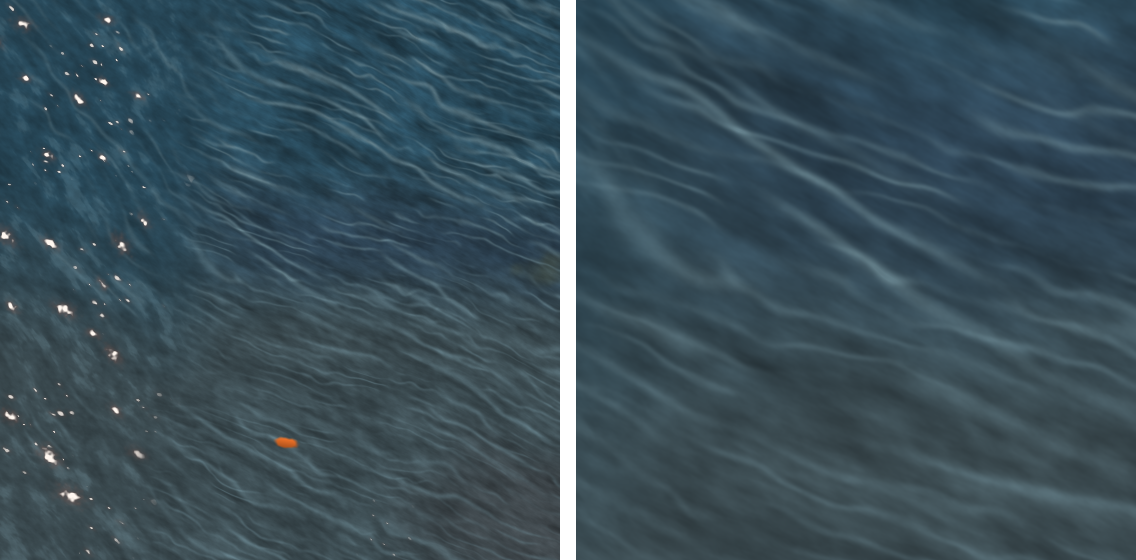
Left: the whole. Right: its middle third, enlarged.
A WebGL 1 fragment shader for this texture:

```glsl
precision highp float;
// Rippled water seen at a slant: deep teal far off, grey shallows nearby.
// Bent, broken wave trains draw the slanting crests; hashed grid cells scatter
// the sun glints on the calmer left side, and an ellipse is a floating leaf.
uniform vec2 u_resolution;

#define CREST_ANGLE 0.47
#define CALM_ANGLE 0.85
#define LONG_WAVES 29.0
#define SHORT_WAVES 54.0
#define LONG_GAIN 0.62
#define SHORT_GAIN 0.48
#define TROUGH_GAIN 0.80
#define GRAIN_GAIN 0.26
#define GLINT_GRID 13.0
#define SPECK_GRID 40.0
#define GLINT_SHARE 0.5
#define SPECK_SHARE 0.42

const vec3 TEAL = vec3(0.150, 0.275, 0.340);
const vec3 NAVY = vec3(0.160, 0.235, 0.305);
const vec3 GREY = vec3(0.230, 0.290, 0.312);
const vec3 BROWN = vec3(0.240, 0.262, 0.278);
const vec3 OLIVE = vec3(0.270, 0.300, 0.240);
const vec3 CREST = vec3(0.410, 0.520, 0.560);
const vec3 HALO = vec3(0.430, 0.330, 0.310);
const vec3 SUN = vec3(1.000, 0.970, 0.940);
const vec3 LEAF = vec3(0.900, 0.430, 0.150);

float hash(vec2 p) {
  return fract(sin(dot(p, vec2(127.1, 311.7))) * 43758.5);
}

float noise(vec2 p) {
  vec2 i = floor(p), f = fract(p);
  f = f * f * (3.0 - 2.0 * f);
  return mix(mix(hash(i), hash(i + vec2(1.0, 0.0)), f.x),
             mix(hash(i + vec2(0.0, 1.0)), hash(i + vec2(1.0, 1.0)), f.x), f.y);
}

float fbm(vec2 p) {
  float sum = 0.0, gain = 0.5;
  for (int i = 0; i < 4; i++) {
    sum += gain * noise(p);
    p = p * 2.03 + 17.3;
    gain *= 0.5;
  }
  return sum / 0.9375;
}

// Axes along and across a line that falls to the right.
vec2 slant(vec2 p, float angle) {
  float c = cos(angle), s = sin(angle);
  return vec2(c * p.x - s * p.y, s * p.x + c * p.y);
}

// Thin parallel crests, bent by noise and broken into pieces along their length.
float waves(vec2 q, float count, float seed) {
  float bend = 1.5 * noise(q * count * vec2(0.22, 0.40) + seed)
             + 0.5 * noise(q * count * vec2(0.80, 0.90) + seed + 9.0);
  float crest = pow(0.5 + 0.5 * cos(6.2832 * (q.y * count + bend)), 5.0);
  return crest * smoothstep(0.25, 0.80, noise(q * count * vec2(0.33, 0.90) + seed + 23.0));
}

// One ragged spot per chosen cell: x is the bright core, y the halo.
vec2 glints(vec2 p, float grid, float share, float seed) {
  vec2 g = p * grid, light = vec2(0.0);
  for (int j = -1; j <= 1; j++) {
    for (int i = -1; i <= 1; i++) {
      vec2 id = floor(g) + vec2(float(i), float(j));
      vec2 key = id + seed;
      vec2 centre = id + 0.1 + 0.8 * vec2(hash(key + 3.1), hash(key + 7.7));
      vec2 d = slant(g - centre, 0.3 + 0.7 * hash(key + 5.3)) * vec2(0.7, 1.3);
      float radius = mix(0.06, 0.16, pow(hash(key + 9.2), 2.0));
      float dist = length(d) / radius + 1.3 * (noise(p * 170.0) - 0.5);
      float on = step(hash(key), share);
      light = max(light, on * vec2(1.0 - smoothstep(0.3, 1.2, dist),
                                   exp(-0.35 * dist * dist)));
    }
  }
  return light;
}

void main() {
  vec2 p = gl_FragCoord.xy / u_resolution;
  float broad = fbm(p * 3.5 + 4.0);
  float edge = 0.24 + 0.13 * p.y + 0.12 * (broad - 0.5);
  float open = smoothstep(edge - 0.06, edge + 0.10, p.x);

  // Water body: far teal, a navy band, grey shallows and a brown bed.
  float height = p.y + 0.18 * (broad - 0.5);
  vec3 color = mix(GREY, TEAL, smoothstep(0.36, 0.80, height + 0.10 * (1.0 - open)));
  float band = exp(-pow((height - 0.64 + 0.08 * p.x) / 0.09, 2.0));
  color = mix(color, NAVY, 0.7 * band * smoothstep(0.25, 0.55, p.x));
  float bed = smoothstep(0.55, 0.95, p.x + 0.5 * (broad - 0.5));
  color = mix(color, BROWN, 0.8 * bed * (1.0 - smoothstep(0.12, 0.28, height)));
  float weed = length((p - vec2(0.97, 0.52)) * vec2(1.0, 2.2)) + 0.05 * (noise(p * 50.0) - 0.5);
  color = mix(color, OLIVE, 0.5 * (1.0 - smoothstep(0.01, 0.08, weed)));

  // Wind ripples: long crests, short wavelets and darker troughs.
  vec2 warp = vec2(noise(p * 5.0), noise(p * 5.0 + 31.0)) - 0.5;
  vec2 q = slant(p + 0.025 * warp, CREST_ANGLE);
  float longCrest = waves(q, LONG_WAVES, 3.0);
  float shortCrest = waves(slant(q, -0.10), SHORT_WAVES, 61.0);
  float trough = fbm(q * vec2(15.0, 62.0) + 90.0) - 0.5;
  float force = open * mix(0.75, 1.0, smoothstep(0.35, 0.80, p.y));
  color *= 1.0 + force * TROUGH_GAIN * trough;
  float crest = LONG_GAIN * longCrest + SHORT_GAIN * shortCrest * (0.4 + noise(q * vec2(6.0, 14.0)));
  color = mix(color, CREST, min(force * crest, 0.85));

  // Calm side: soft, steeper blotches with thin pale reflections.
  vec2 c = slant(p + 0.05 * warp, CALM_ANGLE);
  float blotch = fbm(c * vec2(20.0, 44.0) + 55.0);
  float streak = waves(c, 34.0, 15.0) * smoothstep(0.45, 0.70, noise(c * vec2(9.0, 18.0)));
  float calm = 1.0 - open;
  color *= 1.0 + calm * 0.50 * (blotch - 0.5);
  color = mix(color, CREST, calm * (0.30 * streak + 0.22 * smoothstep(0.58, 0.74, blotch)));
  color *= 1.0 + GRAIN_GAIN * (fbm(slant(p, 0.6) * vec2(60.0, 110.0)) - 0.5);

  // Sun glints with warm rims, plus pale pebbles low on the right.
  float sunny = 1.0 - smoothstep(edge - 0.07, edge + 0.04, p.x);
  float pebbles = 1.0 - smoothstep(0.02, 0.07, length((p - vec2(0.69, 0.05)) * vec2(1.0, 0.8)));
  float clump = smoothstep(0.50, 0.70, noise(p * 11.0 + 8.0));
  vec2 large = glints(p, GLINT_GRID, GLINT_SHARE, 2.0) * sunny;
  vec2 small = glints(p, SPECK_GRID, SPECK_SHARE, 19.0) * max(sunny * clump, 0.6 * pebbles);
  color = mix(color, HALO, 0.7 * max(large.y, 0.5 * small.y));
  color = mix(color, SUN, max(large.x, 0.8 * small.x));

  // Floating leaf, shaded toward its lower edge.
  vec2 leaf = slant(p - vec2(0.511, 0.209), 0.15) / vec2(0.021, 0.010);
  float cover = 1.0 - smoothstep(0.65, 1.15, length(leaf) + 0.3 * (noise(p * 130.0) - 0.5));
  color = mix(color, LEAF * (0.9 + 0.2 * leaf.y), cover);

  gl_FragColor = vec4(clamp(color, 0.0, 1.0), 1.0);
}
```
